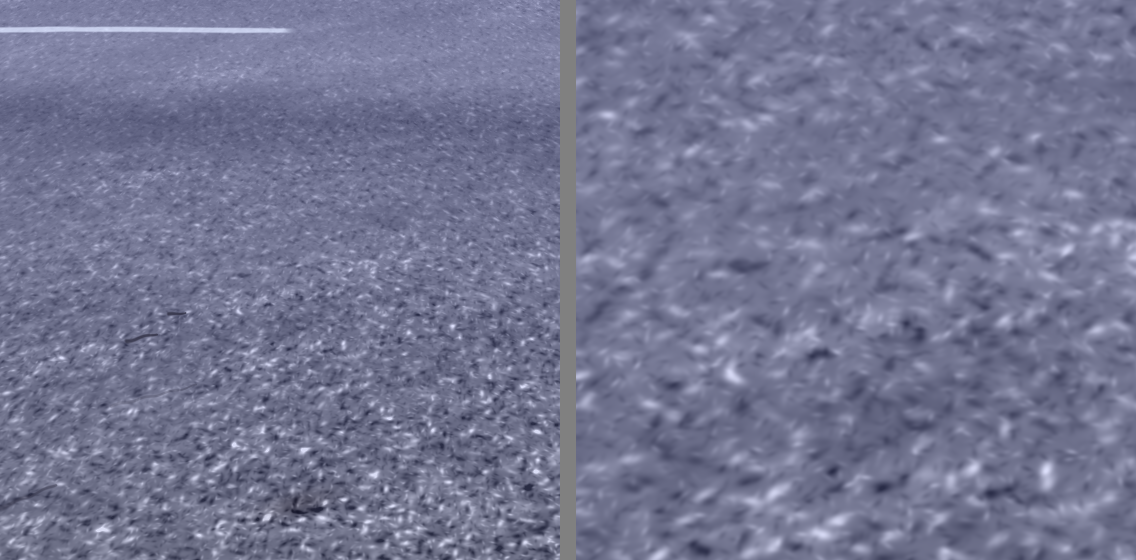
Left: the whole. Right: its middle third, enlarged.
This texture is drawn by a Shadertoy shader. Its source:

```glsl
// Weathered blue-grey asphalt receding to a painted white road line.

const vec3 PAINT = vec3(0.80, 0.83, 0.94);
const vec3 CRACK = vec3(0.20, 0.20, 0.28);
const vec3 SOIL = vec3(0.30, 0.29, 0.35);

vec3 hash3(vec2 cell, float seed) {
    vec3 p = fract(vec3(cell.xyx + seed * 7.31) * vec3(0.1031, 0.1030, 0.0973));
    p += dot(p, p.yxz + 33.33);
    return fract((p.xxy + p.yzz) * p.zyx);
}

float bump(float x, float center, float width) {
    float d = (x - center) / width;
    return exp(-d * d);
}

// Cellular noise: one elongated light or dark chip per cell.
float chips(vec2 p, float tilt, float spread, float seed) {
    vec2 cell = floor(p);
    float sum = 0.0;
    for (int j = -1; j <= 1; j++) {
        for (int i = -1; i <= 1; i++) {
            vec2 id = cell + vec2(i, j);
            vec3 rnd = hash3(id, seed);
            vec2 d = p - id - rnd.xy;
            float angle = tilt + spread * (hash3(id, seed + 5.0).x - 0.5);
            vec2 axis = vec2(cos(angle), sin(angle));
            vec2 q = vec2(dot(d, axis), dot(d, vec2(-axis.y, axis.x))) / vec2(0.38, 0.20);
            float tone = mix(-0.95, 0.85, rnd.z) + 0.9 * pow(rnd.z, 10.0);
            sum += tone * exp(-0.5 * dot(q, q));
        }
    }
    return sum;
}

// Ground coordinates whose cells shrink evenly with distance.
vec2 groundCoords(vec2 uv, float nearSize, float shrink) {
    float size = nearSize - shrink * uv.y;
    return vec2((uv.x - 0.5) / size, -1.2 * log(size / nearSize) / shrink);
}

float segmentMask(vec2 p, vec2 a, vec2 b, float radius) {
    vec2 ab = b - a;
    float t = clamp(dot(p - a, ab) / dot(ab, ab), 0.0, 1.0);
    float taper = radius * (1.0 - 0.5 * t);
    return 1.0 - smoothstep(0.3 * taper, 1.7 * taper, length(p - a - ab * t));
}

// Broad light and dark bands across the road.
float roadTone(vec2 uv) {
    float y = uv.y + 0.02 * (uv.x - 0.5);
    float tone = 0.437 + 0.068 * smoothstep(0.78, 0.88, y);
    tone -= 0.030 * smoothstep(0.92, 1.0, y);
    tone -= 0.050 * bump(y, 0.785, 0.055);
    tone += 0.025 * bump(y, 0.54, 0.09);
    tone -= 0.020 * bump(y, 0.43, 0.05);
    return tone;
}

void mainImage(out vec4 fragColor, in vec2 fragCoord) {
    vec2 uv = fragCoord / iResolution.xy;
    vec2 ground = groundCoords(uv, 0.0165, 0.010);
    vec2 slanted = vec2(uv.x, uv.y - 0.14 * uv.x);

    // Worn patches, stretched across the view
    float patches = chips(slanted * vec2(4.0, 15.0), 0.05, 0.4, 1.0);
    float streaks = chips(slanted * vec2(10.0, 38.0) + 3.7, 0.1, 0.5, 2.0);

    // Stone grain, coarser and stronger nearby
    float tilt = mix(0.55, 0.1, smoothstep(0.1, 0.9, uv.y));
    float grain = chips(ground, tilt, 2.0, 3.0);
    grain += 0.45 * chips(ground * 1.9 + 11.3, tilt, 2.6, 4.0);
    grain += 0.35 * chips(ground * 0.5 + 5.1, tilt, 1.2, 6.0);
    float contrast = mix(0.25, 0.06, smoothstep(0.0, 0.95, uv.y));
    contrast *= 1.0 + 0.35 * patches + 0.25 * (uv.x - 0.5);

    float tone = roadTone(uv) + 0.025 * patches + 0.022 * streaks + contrast * grain;
    tone = clamp(tone, 0.16, 0.86);
    vec3 color = vec3(tone, tone + 0.011, tone + mix(0.10, 0.145, uv.y));

    // Earth caught in a shallow hollow
    float hollow = bump(uv.x, 0.53, 0.07) * bump(uv.y - 0.25 * (uv.x - 0.53), 0.10, 0.022);
    color = mix(color, SOIL + 0.7 * contrast * grain, 0.55 * hollow);

    // Short cracks
    vec2 wobble = uv + 0.0015 * sin(uv.yx * 140.0);
    float crack = segmentMask(wobble, vec2(0.225, 0.391), vec2(0.280, 0.404), 0.0035);
    crack = max(crack, segmentMask(wobble, vec2(0.300, 0.438), vec2(0.330, 0.442), 0.003));
    crack = max(crack, 0.6 * segmentMask(wobble, vec2(0.0, 0.092), vec2(0.10, 0.135), 0.004));
    crack = max(crack, 0.4 * segmentMask(wobble, vec2(0.20, 0.275), vec2(0.35, 0.312), 0.003));
    color = mix(color, CRACK, 0.85 * crack);

    // Painted line with a soft, worn edge
    float lineY = 0.9465 + 0.0012 * sin(uv.x * 9.0);
    float edge = abs(uv.y - lineY) + 0.0008 * streaks;
    float paint = 1.0 - smoothstep(0.0025, 0.0065, edge);
    paint *= 1.0 - smoothstep(0.50, 0.532, uv.x);
    color = mix(color, PAINT + 0.4 * contrast * grain, 0.95 * paint);

    fragColor = vec4(clamp(color, 0.0, 1.0), 1.0);
}
```
